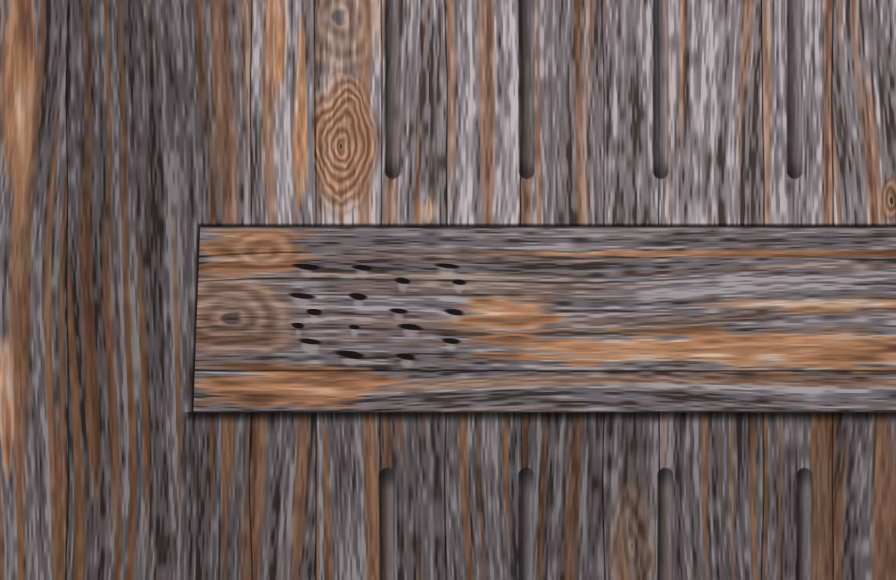
This texture is drawn by a Shadertoy shader. Its source:

```glsl
const vec3 DARK = vec3(.22, .19, .18), GREY = vec3(.42, .39, .40), LIGHT = vec3(.63, .60, .61);
const vec3 BROWN = vec3(.42, .29, .22), ORANGE = vec3(.68, .49, .36), PALE = vec3(.80, .69, .61);
const float RAIL_BOTTOM = .289, RAIL_TOP = .610, GROOVE_WIDTH = .013;
const float SEAMS[10] = float[](.116, .432, .542, .657, .769, .90, 1.04, 1.135, 1.315, 1.436);
const float CRACKS[5] = float[](.361, .437, .490, .516, .558);

float hash(vec2 p) {
    vec3 q = fract(vec3(p.xyx) * .1031);
    q += dot(q, q.yzx + 33.33);
    return fract((q.x + q.y) * q.z);
}

float noise(vec2 p) {
    vec2 i = floor(p), f = fract(p);
    f = f * f * (3. - 2. * f);
    return mix(mix(hash(i), hash(i + vec2(1, 0)), f.x),
               mix(hash(i + vec2(0, 1)), hash(i + vec2(1, 1)), f.x), f.y);
}

float inside(float d, float soft) { return 1. - smoothstep(-soft, soft, d); }

// Weathered wood: q.x runs across the grain, q.y along it
vec3 wood(vec2 q, float seed, float warmth) {
    float a = q.x + .035 * (noise(vec2(q.x * 5., q.y * 2.) + seed) - .5);
    float fibre = noise(vec2(a * 150., q.y * 5.) + seed);
    float tone = .27 * noise(vec2(a * 45., q.y * .9) + seed) + .35 * fibre
               + .38 * noise(vec2(a * 270., q.y * 35.) + seed);
    vec3 col = mix(DARK, GREY, smoothstep(.2, .48, tone));
    col = mix(col, LIGHT, smoothstep(.46, .76, tone));
    float streak = smoothstep(.58, .8, noise(vec2(a * 85., q.y * 1.6) + seed * 1.7));
    return mix(col, mix(BROWN, ORANGE, tone * 1.3 - .25), streak * warmth);
}

// Ragged patch of bare wood
float stain(vec2 p, float x, float y, float w, float h, float tear) {
    float d = length((p - vec2(x, y)) / vec2(w, h)) + (tear - .5) * 1.2;
    return 1. - smoothstep(.65, 1.1, d);
}

// Bare wood keeps the relief of the grain
vec3 strip(vec3 col, float tear, float amount) {
    vec3 bare = mix(mix(BROWN, ORANGE, smoothstep(.1, .5, tear)), PALE, smoothstep(.5, .85, tear));
    return mix(col, bare * (.65 + .8 * col.g), amount);
}

// Concentric growth rings
vec3 knot(vec3 col, vec2 p, vec2 centre, vec2 radius, float count, float strength) {
    vec2 q = (p - centre) / radius;
    float d = length(q) + .3 * (noise(q * 2. + centre * 40.) - .5) + .06 * noise(q * 9.);
    float ring = .5 + .5 * sin(6.283 * count * d);
    vec3 face = mix(BROWN, mix(ORANGE, PALE, .4), ring * .7) * (.65 + .8 * col.g);
    face = mix(DARK, face, smoothstep(.0, .1, d));
    return mix(col, face, strength * (1. - smoothstep(.7, 1.1, d)));
}

// Routed channel; y is the distance past its rounded end
vec3 groove(vec3 col, float x, float y, float start, float pitch) {
    float dx = x - start - pitch * clamp(round((x - start) / pitch), 0., 3.);
    float d = length(vec2(dx, min(y, 0.))) - GROOVE_WIDTH;
    float shade = mix(.45, 1.05, smoothstep(-GROOVE_WIDTH, GROOVE_WIDTH * .7, dx));
    shade *= mix(.6, 1., smoothstep(-.01, .03, y)) * (1. - .4 * inside(abs(d) - .001, .003));
    return mix(col, mix(col, GREY, .6) * shade, inside(d, .003));
}

vec3 panel(vec2 p) {
    float board = 0., seam = 1.;
    for (int i = 0; i < 10; i++) {
        float dx = p.x - SEAMS[i] - .006 * (noise(vec2(p.y * 6., float(i))) - .5);
        board += step(0., dx);
        seam = min(seam, abs(dx));
    }
    float upper = smoothstep(.3, .6, p.y), first = 1. - smoothstep(.3, .46, p.x);
    vec3 col = wood(p, board * 13.7 + 3., mix(.8, .6, upper) + .15 * first);
    col *= mix(mix(.80, 1.12, upper), .82, first) * (.92 + .16 * hash(vec2(board, 4.)));

    // Bare streaks and knots
    float tear = .6 * noise(vec2(p.x * 75., p.y * 5.)) + .4 * noise(vec2(p.x * 180., p.y * 12.));
    float bare = max(stain(p, .035, .84, .03, .22, tear), stain(p, .008, .31, .03, .15, tear));
    bare = max(bare, max(stain(p, .476, .94, .017, .12, tear), stain(p, .518, .79, .014, .2, tear)));
    col = strip(col, tear, .9 * max(bare, stain(p, .74, .635, .025, .04, tear)));
    float knotBoard = step(.542, p.x) * step(p.x, .657);
    col = knot(col, p, vec2(.585, .97), vec2(.085, .11), 3., .5 * knotBoard);
    col = knot(col, p, vec2(.588, .748), vec2(.07, .14), 7., .9 * knotBoard);
    col = knot(col, p, vec2(1.09, .06), vec2(.045, .13), 3., .4);
    col = knot(col, p, vec2(1.537, .655), vec2(.018, .045), 2., .8);

    // Joints and channels
    col *= 1. - .6 * inside(seam - .001, .002);
    col = groove(col, p.x, p.y - .705, .677, .231);
    return groove(col, p.x, .180 - p.y, .667, .240);
}

vec3 rail(vec2 p) {
    float lower = 1. - step(CRACKS[0], p.y);
    float tear = .55 * noise(vec2(p.x * 7., p.y * 65.)) + .45 * noise(vec2(p.x * 18., p.y * 170.));
    vec3 col = wood(p.yx * vec2(1.2, 1), 51. + 20. * lower, .3 + .25 * lower);

    // Worn areas and knots
    float worn = max(stain(p, 1.25, .393, .45, .038, tear), stain(p, .87, .452, .1, .04, tear));
    worn = max(worn, max(stain(p, 1.42, .475, .27, .013, tear), stain(p, 1.22, .563, .4, .007, tear)));
    worn = max(worn, max(stain(p, .51, .333, .18, .038, tear), stain(p, .44, .56, .1, .05, tear)));
    col = strip(col, tear, worn * .95);
    col = knot(col, p, vec2(.455, .568), vec2(.075, .038), 2., .6);
    col = knot(col, p, vec2(.395, .452), vec2(.15, .08), 3., .6);

    // Splits along the grain
    for (int i = 0; i < 5; i++) {
        float k = float(i), wave = .014 * (noise(vec2(p.x * 4., k * 9.)) - .5) * step(.5, k);
        float depth = i == 0 ? .7 : .6 * smoothstep(.3, .6, noise(vec2(p.x * 3., k * 5.)));
        col *= 1. - depth * inside(abs(p.y - CRACKS[i] - wave) - .001, .0025);
    }
    // Gouges with pale chipped lips
    for (float t = 0.; t < 17.; t++) {
        vec2 q = p - vec2(.48 + .34 * fract(t * .755 + .1), .385 + .18 * fract(t * .57 + .3));
        q.y += .12 * q.x + .006 * (tear - .5);
        float size = .009 + .013 * hash(vec2(t, 8.));
        float chip = length((q + vec2(0, .01)) / vec2(size * .8, .011)) + tear;
        col = mix(col, LIGHT, .6 * inside(chip - 1.2, .4));
        col = mix(col, DARK * .4, .95 * inside(length(q / vec2(size, .0045)) - 1.3 + .6 * tear, .35));
    }
    col = mix(col, LIGHT, .4 * inside(abs(RAIL_TOP - .006 - p.y) - .002, .003));
    return col * mix(.5, 1., smoothstep(0., .005, min(RAIL_TOP - p.y, p.y - RAIL_BOTTOM)));
}

void mainImage(out vec4 fragColor, in vec2 fragCoord) {
    vec2 p = fragCoord / iResolution.y;
    float left = mix(.333, .345, (p.y - RAIL_BOTTOM) / (RAIL_TOP - RAIL_BOTTOM));
    float d = max(left - p.x, max(p.y - RAIL_TOP, RAIL_BOTTOM - p.y));
    float reach = p.y < RAIL_BOTTOM ? .022 : .007;
    vec3 col = panel(p) * mix(.3, 1., smoothstep(0., reach, d));
    fragColor = vec4(mix(col, rail(p), inside(d, .0015)), 1.);
}
```
